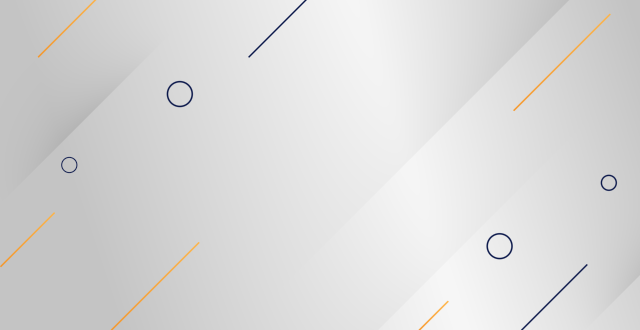
A WebGL 1 fragment shader for this background:

```glsl
precision highp float;
// Silver backdrop with a slanted bright ridge and soft-shadowed diagonal folds,
// decorated with thin 45 degree strokes and small rings from distance functions.
// All lengths are in canvas heights, with the origin at the lower left.

uniform vec2 u_resolution;

#define RIDGE_SLANT 0.33
#define RIDGE_POS 1.073
#define LEFT_SPAN 1.0
#define RIGHT_SPAN 0.80
#define GRAY_LEFT 0.77
#define GRAY_RIGHT 0.765
#define GRAY_RIDGE 0.965
#define STROKE_HALF 0.0022
#define NAVY vec3(0.04, 0.09, 0.29)
#define ORANGE_LOW vec3(0.97, 0.58, 0.13)
#define ORANGE_HIGH vec3(1.0, 0.70, 0.26)

float pixel;

// Smooth coverage of a shape from its signed distance
float coverage(float dist) {
  return 1.0 - smoothstep(-0.75 * pixel, 0.75 * pixel, dist);
}

// Gray ramps that meet in a softly rounded ridge
float silver(vec2 p) {
  float s = p.x - RIDGE_SLANT * (1.0 - p.y) - RIDGE_POS;
  float span = s < 0.0 ? LEFT_SPAN : RIGHT_SPAN;
  float away = (sqrt(s * s + 0.0009) - 0.03) / span;
  float low = s < 0.0 ? GRAY_LEFT : GRAY_RIGHT;
  return mix(GRAY_RIDGE, low, clamp(away, 0.0, 1.0));
}

// Shadow on the upper left of the fold x - y = offset, fading along its length
float foldShadow(vec2 p, float offset, float middle, float reach, float depth) {
  float d = (offset - p.x + p.y) * 0.7071;
  float along = 1.0 - smoothstep(0.0, reach, abs(p.x + p.y - middle));
  return coverage(-d) * exp(-max(d, 0.0) / depth) * along;
}

// Diagonal stroke rising to the right; returns coverage and position along it
vec2 stroke(vec2 p, vec2 start, float run) {
  vec2 q = p - start;
  float t = clamp(0.5 * (q.x + q.y) / run, 0.0, 1.0);
  return vec2(coverage(length(q - t * run) - STROKE_HALF), t);
}

void orangeStroke(inout vec3 color, vec2 p, vec2 start, float run) {
  vec2 s = stroke(p, start, run);
  color = mix(color, mix(ORANGE_LOW, ORANGE_HIGH, s.y), s.x);
}

void navyStroke(inout vec3 color, vec2 p, vec2 start, float run) {
  color = mix(color, NAVY, stroke(p, start, run).x);
}

void ring(inout vec3 color, vec2 p, vec2 center, float radius, float halfWidth) {
  float dist = abs(length(p - center) - radius) - halfWidth;
  color = mix(color, NAVY, coverage(dist));
}

void main() {
  pixel = 1.0 / u_resolution.y;
  vec2 p = gl_FragCoord.xy * pixel;

  // Silver base and folds
  float gray = silver(p);
  gray -= 0.065 * foldShadow(p, 0.725, 2.64, 1.77, 0.20);
  gray -= 0.028 * foldShadow(p, 1.146, 1.25, 1.26, 0.17);
  gray -= 0.070 * foldShadow(p, 1.773, 2.14, 0.42, 0.08);
  gray -= 0.075 * foldShadow(p, -0.381, 0.886, 0.56, 0.075);
  vec3 color = vec3(gray);

  // Strokes
  orangeStroke(color, p, vec2(0.117, 0.828), 0.190);
  orangeStroke(color, p, vec2(1.558, 0.666), 0.290);
  orangeStroke(color, p, vec2(0.003, 0.193), 0.161);
  orangeStroke(color, p, vec2(0.338, 0.0), 0.264);
  orangeStroke(color, p, vec2(1.271, 0.0), 0.086);
  navyStroke(color, p, vec2(0.755, 0.828), 0.190);
  navyStroke(color, p, vec2(1.581, 0.0), 0.197);

  // Rings
  ring(color, p, vec2(0.545, 0.715), 0.0375, 0.0023);
  ring(color, p, vec2(1.514, 0.254), 0.0375, 0.0023);
  ring(color, p, vec2(1.845, 0.446), 0.0225, 0.0021);
  ring(color, p, vec2(0.210, 0.500), 0.0230, 0.0014);

  gl_FragColor = vec4(color, 1.0);
}
```
